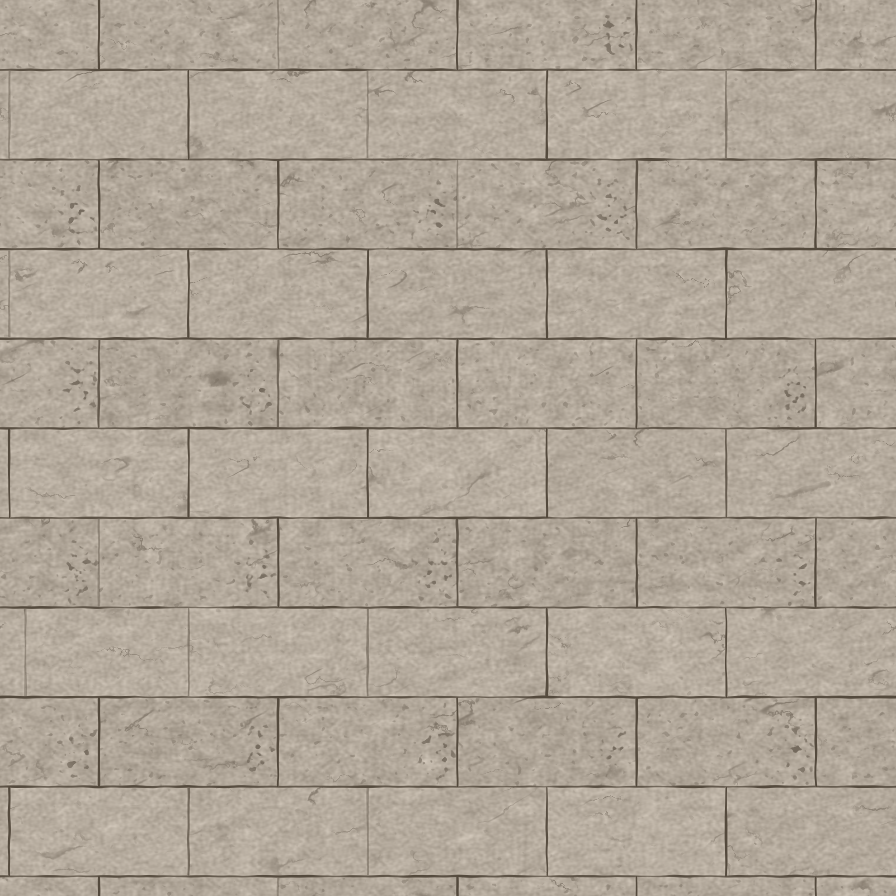
Write a Shadertoy shader that draws this texture.

```glsl
// Wall of weathered limestone blocks in running bond, with thin dark joints; tiles seamlessly.

const vec2  BLOCKS       = vec2(5.0, 10.0);    // repeats across and down
const vec2  BOND_ORIGIN  = vec2(0.052, 0.22);  // first joint, in blocks
const float SHIFTED_ROW  = 2.0;                // course with one displaced joint
const float JOINT_SHIFT  = 0.09;               // its displacement, in blocks
const float JOINT_HALF   = 0.00115;            // joint half width, canvas units
const float JOINT_WOBBLE = 0.0011;
const float LIP_WIDTH    = 0.0032;             // pale worn edge beside a joint
const float LIP_TONE     = 0.018;
const float GRAIN        = 0.10;
const float MOTTLE       = 0.13;
const float STREAK       = 0.07;
const float ROW_TONE     = 0.008;              // smooth courses are paler than rough ones
const float BLOCK_TONE   = 0.016;
const float CRACK_HALF   = 0.055;
const vec3  STONE        = vec3(0.705, 0.665, 0.612);
const vec3  PIT          = vec3(0.43, 0.39, 0.34);
const vec3  CRACK        = vec3(0.47, 0.43, 0.38);
const vec3  JOINT        = vec3(0.33, 0.29, 0.24);
const vec2  NO_WRAP      = vec2(4096.0);       // period beyond any block coordinate

vec2 hash2(vec2 p) {
    uvec2 v = uvec2(ivec2(p)) * 1664525u + 1013904223u;
    for (int i = 0; i < 2; i++) {
        v.x += v.y * 1664525u;
        v.y += v.x * 1664525u;
        v ^= v >> 16u;
    }
    return vec2(v & 0xffffu) / 65535.0;
}

float corner(vec2 cell, vec2 offset, vec2 period) {
    return dot(hash2(mod(cell, period)) * 2.0 - 1.0, offset);
}

// Gradient noise that wraps after a whole number of cells
float noise(vec2 p, vec2 period) {
    vec2 i = floor(p), f = p - i;
    vec2 s = f * f * f * (f * (f * 6.0 - 15.0) + 10.0);
    vec2 e = vec2(1.0, 0.0);
    float low  = mix(corner(i, f, period), corner(i + e, f - e, period), s.x);
    float high = mix(corner(i + e.yx, f - e.yx, period), corner(i + 1.0, f - 1.0, period), s.x);
    return mix(low, high, s.y);
}

float fbm(vec2 p) {
    float sum = 0.0, amp = 0.6;
    for (int i = 0; i < 4; i++) {
        sum += amp * noise(p, NO_WRAP);
        p = p * 2.0 + 17.0;
        amp *= 0.6;
    }
    return sum;
}

void mainImage(out vec4 fragColor, in vec2 fragCoord) {
    vec2 uv = fragCoord / iResolution.xy;
    float px = 1.0 / iResolution.y;

    // Uneven joints, from wrapping noise
    vec2 wobble = vec2(noise(uv * 50.0, vec2(50.0)), noise(uv * 50.0 + 23.0, vec2(50.0)));
    vec2 p = (uv + JOINT_WOBBLE * wobble) * BLOCKS - BOND_ORIGIN;

    // Block index and position inside the block
    float row = mod(floor(p.y), BLOCKS.y);
    float rough = mod(row, 2.0);
    p.x -= 0.5 * rough;
    float col = mod(floor(p.x), BLOCKS.x);
    vec2 local = fract(p);
    float left = 0.0, right = 1.0;
    if (row == SHIFTED_ROW) {
        if (col == 0.0 && local.x < JOINT_SHIFT) {
            col = BLOCKS.x - 1.0;
            local.x += 1.0;
        }
        left = col == 0.0 ? JOINT_SHIFT : 0.0;
        right = col == BLOCKS.x - 1.0 ? 1.0 + JOINT_SHIFT : 1.0;
    }
    vec2 seed = hash2(vec2(col, row) + 31.0);
    vec2 q = local * vec2(2.0, 1.0) + floor(seed * 180.0) + 10.0;

    // Stone surface: grain, mottling and slanted bedding streaks
    float tone = GRAIN * noise(q * vec2(19.0, 23.0), NO_WRAP);
    tone += MOTTLE * mix(0.75, 1.1, rough) * fbm(q * vec2(4.0, 6.0));
    tone += STREAK * mix(1.0, 0.5, rough) * fbm(vec2(q.x * 2.0, q.y * 9.0 - q.x * 2.0));
    tone += ROW_TONE * (1.0 - 2.0 * rough) + BLOCK_TONE * (seed.x - 0.5);
    vec3 color = STONE + tone;

    // Pits: sparse on rough courses, clustered near the right end of some blocks
    vec2 toCluster = (local - vec2(0.89, 0.4)) / vec2(0.11, 0.32);
    float cluster = exp(-dot(toCluster, toCluster)) * step(0.35, seed.y) * rough;
    float pitNoise = noise(q * vec2(11.0, 13.0), NO_WRAP) + 0.35 * noise(q * 25.0, NO_WRAP);
    float pits = smoothstep(0.28, 0.5, pitNoise + 0.2 * cluster - 0.06 * (1.0 - rough));
    color = mix(color, PIT, pits * (0.2 + 0.2 * rough + 0.5 * cluster));

    // Broken, mostly horizontal hairline cracks
    float warp = 0.55 * fbm(q * 5.0);
    float path = noise(vec2(q.x * 1.7, q.y * 4.5 - q.x * 0.6) + warp, NO_WRAP);
    float hairline = 1.0 - smoothstep(0.0, CRACK_HALF, abs(path));
    float area = smoothstep(0.08, 0.3, noise(q * vec2(1.6, 2.6) + 51.0, NO_WRAP));
    color = mix(color, CRACK, 0.75 * hairline * area * mix(0.5, 1.0, local.y));

    // Distances to joints in canvas units
    float toLeft = local.x - left, toRight = right - local.x;
    float dx = min(toLeft, toRight) / BLOCKS.x;
    float dy = min(local.y, 1.0 - local.y) / BLOCKS.y;
    color += LIP_TONE * (1.0 - smoothstep(JOINT_HALF, JOINT_HALF + LIP_WIDTH, min(dx, dy)));

    // Joints: each upright has its own strength, beds vary along their length
    float jointCol = mod(toLeft < toRight ? col : col + 1.0, BLOCKS.x);
    float strength = mix(0.4, 1.0, smoothstep(0.15, 0.65, hash2(vec2(jointCol, row) + 77.0).x));
    float wear = noise(uv * vec2(30.0, 20.0), vec2(30.0, 20.0));
    float halfWidth = JOINT_HALF * (1.0 + 0.8 * wear);
    float upright = strength * clamp((halfWidth - dx) / px + 0.5, 0.0, 1.0);
    float bed = clamp(0.88 + 0.5 * wear, 0.55, 1.0) * clamp((halfWidth - dy) / px + 0.5, 0.0, 1.0);
    color = mix(color, JOINT, max(upright, bed));

    fragColor = vec4(color, 1.0);
}
```
